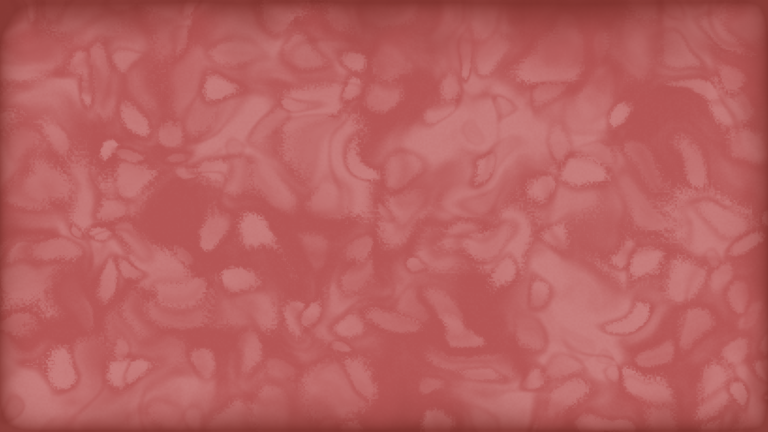
Write a WebGL 2 fragment shader that draws this texture.

```glsl
#version 300 es
precision highp float;
// Mottled rose hide: soft rounded lumps, dark creases and shaded borders.
#define DEEP vec3(0.708, 0.332, 0.332)
#define PALE vec3(0.782, 0.488, 0.486)
#define BORDER vec3(0.535, 0.225, 0.208)
#define BIG_SCALE 4.4
#define SMALL_SCALE 9.3
#define WARP 0.11
#define CREASE 0.78
#define STIPPLE 0.3
#define GRAIN_SCALE 230.0
#define GRAIN 0.11

uniform vec2 u_resolution;
out vec4 fragColor;

float hash(vec2 p) {
  return fract(sin(dot(p, vec2(127.1, 311.7))) * 43758.545);
}

float noise(vec2 p) {
  vec2 i = floor(p), f = fract(p);
  f = f * f * f * (f * (f * 6.0 - 15.0) + 10.0);
  float low = mix(hash(i), hash(i + vec2(1, 0)), f.x);
  float high = mix(hash(i + vec2(0, 1)), hash(i + vec2(1, 1)), f.x);
  return mix(low, high, f.y);
}

float fbm(vec2 p) {
  float sum = 0.0, amp = 0.533;
  for (int i = 0; i < 4; i++) {
    sum += amp * noise(p);
    p = mat2(1.6, 1.2, -1.2, 1.6) * p + 7.3;
    amp *= 0.5;
  }
  return sum;
}

// Paints one curved oval per cell over the tone, each with a dark crease.
float paintLumps(float tone, vec2 p, float seed, float density, float grain) {
  vec2 cell = floor(p);
  for (int j = -1; j <= 1; j++) {
    for (int i = -1; i <= 1; i++) {
      vec2 id = cell + vec2(i, j);
      vec2 key = id + seed;
      vec2 center = id + 0.5 + 0.8 * (vec2(hash(key), hash(key + 17.3)) - 0.5);
      float angle = 6.2832 * hash(key + 31.7);
      float c = cos(angle), s = sin(angle);
      vec2 q = mat2(c, -s, s, c) * (p - center);
      float reach = mix(0.3, 0.62, hash(key + 43.1));
      q /= reach * vec2(1.0, mix(0.5, 0.95, hash(key + 59.9)));
      q.y += 0.9 * (hash(key + 97.1) - 0.5) * q.x * q.x;
      float d = length(q);
      float strength = density * mix(0.4, 1.0, hash(key + 71.3));
      float body = 1.0 - smoothstep(0.52, 1.04, d + STIPPLE * (grain - 0.5));
      float halo = 1.0 - smoothstep(0.8, 1.4, d);
      float shade = mix(0.66, 1.04, hash(key + 83.7)) + 0.12 * q.x * body;
      tone *= 1.0 - CREASE * halo * strength;
      tone = mix(tone, shade, body * strength);
    }
  }
  return tone;
}

void main() {
  vec2 p = gl_FragCoord.xy / u_resolution.y;
  float aspect = u_resolution.x / u_resolution.y;

  // Smoothly bent coordinates keep the lumps round but irregular.
  vec2 bend = vec2(noise(p * 6.0 + 3.1), noise(p * 6.0 + 41.6)) - 0.5;
  vec2 ripple = vec2(noise(p * 14.0 + 8.4), noise(p * 14.0 + 63.2)) - 0.5;
  vec2 w = p + WARP * (bend + 0.4 * ripple);

  // Broad wash, then large and small lumps.
  float grain = noise(p * GRAIN_SCALE);
  float field = smoothstep(0.25, 0.7, noise(p * 2.7 + 5.2));
  float density = mix(0.5, 1.0, field);
  float wash = smoothstep(0.3, 0.7, fbm(w * 4.5 + 21.0));
  float tone = 0.05 + wash * mix(0.5, 0.9, field);
  tone = paintLumps(tone, w * BIG_SCALE, 11.0, density, grain);
  tone = paintLumps(tone, w * SMALL_SCALE + 0.37, 137.0, density * 0.95, grain);

  // Winding seams between the lumps.
  float seam = 1.0 - smoothstep(0.0, 0.13, abs(noise(w * 8.0 + 33.0) - 0.5));
  tone *= 1.0 - 0.3 * seam;

  // Contrast, faint brush marks and grain.
  tone = smoothstep(-0.02, 0.9, tone + 0.14 * (fbm(w * vec2(24.0, 38.0)) - 0.5));
  tone += GRAIN * (grain - 0.5);
  vec3 color = mix(DEEP, PALE, clamp(tone, 0.0, 1.05));

  // Uneven dark borders, widest along the top.
  float uneven = 0.35 + 1.4 * fbm(p * 7.0 + 90.0);
  float sides = exp(-p.x / (0.021 * uneven)) + exp(-(aspect - p.x) / (0.021 * uneven));
  float ends = exp(-p.y / (0.028 * uneven)) + exp(-(1.0 - p.y) / (0.048 * uneven));
  float border = clamp(0.9 * sides + 1.15 * ends, 0.0, 1.0);
  color = mix(color, BORDER + 0.04 * (tone - 0.5), border);

  fragColor = vec4(color, 1.0);
}
```
